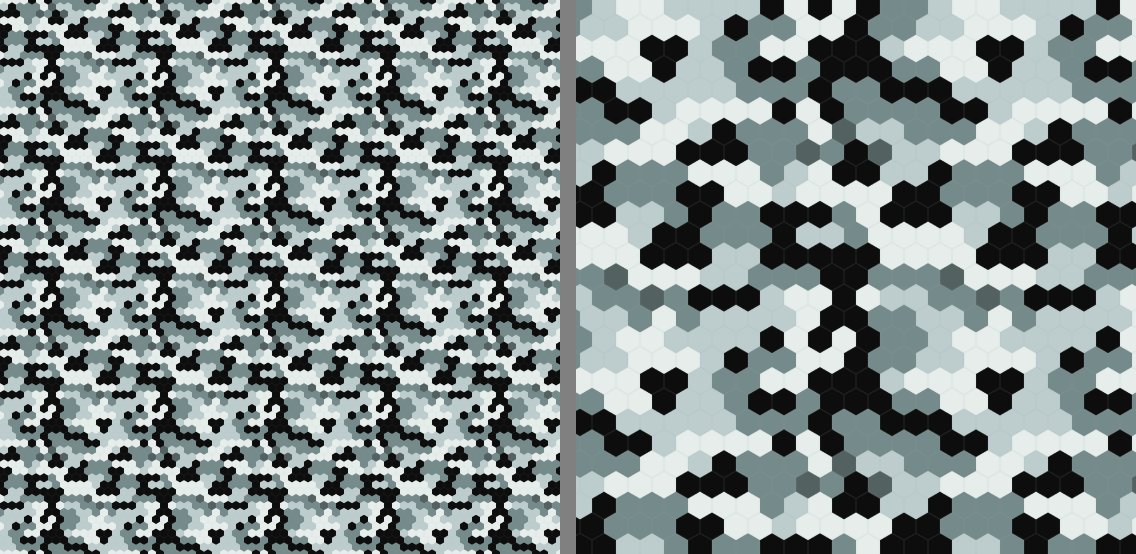
Left: the whole. Right: its middle third, enlarged.
A WebGL 2 fragment shader for this pattern:

```glsl
#version 300 es
precision highp float;

uniform vec2 u_resolution;
out vec4 fragColor;

const vec2 TILE = vec2(14.0, 16.0);   // hexagons per repeat
const vec2 PATCHES = vec2(5.0, 16.0); // colour patches per repeat
const float ROW = 0.8660254;          // row spacing in hexagon widths

vec2 hash2(vec2 p) {
    vec2 q = vec2(dot(p, vec2(127.1, 311.7)), dot(p, vec2(269.5, 183.3)));
    return fract(sin(q) * 43758.5453);
}

// Palette split by area share
vec3 camoColor(float share) {
    if (share < 0.27) return vec3(0.05);
    if (share < 0.50) return vec3(0.74, 0.80, 0.80);
    if (share < 0.735) return vec3(0.46, 0.54, 0.54);
    if (share < 0.97) return vec3(0.90, 0.93, 0.92);
    return vec3(0.33, 0.38, 0.38);
}

// Every patch gets its own rank: shares stay even, neighbours differ
float patchShare(vec2 id) {
    float shift = floor(5.0 * hash2(vec2(id.y, 5.0)).x);
    float rank = mod(32.0 * id.x + 16.0 * shift + 25.0 * id.y, 80.0);
    return (rank + 0.5) / 80.0;
}

// Nearest flat, jittered patch seed decides the colour of a hexagon
vec3 hexColor(vec2 cell) {
    vec2 ragged = (hash2(cell + 3.7) - 0.5) * vec2(0.5, 0.7);
    vec2 p = cell * PATCHES / TILE + ragged;
    vec2 base = floor(p);
    float nearest = 1e3;
    vec2 owner = vec2(0.0);
    for (int y = -2; y <= 2; y++) {
        for (int x = -1; x <= 1; x++) {
            vec2 seed = base + vec2(x, y);
            vec2 id = mod(seed, PATCHES);
            vec2 d = (seed + 0.1 + 0.8 * hash2(id + 19.0) - p) * vec2(1.0, 0.7);
            float dist = dot(d, d);
            if (dist < nearest) {
                nearest = dist;
                owner = id;
            }
        }
    }
    return camoColor(patchShare(owner));
}

vec3 pattern(vec2 uv) {
    // Five repeats each way, rows staggered by half a hexagon
    vec2 p = uv * 5.0 * TILE * vec2(1.0, ROW);
    vec2 pitch = vec2(1.0, 2.0 * ROW);
    vec2 even = floor(p / pitch + 0.5) * pitch;
    vec2 odd = (floor(p / pitch) + 0.5) * pitch;
    vec2 center = distance(p, even) < distance(p, odd) ? even : odd;
    vec2 cell = mod(vec2(center.x, floor(center.y / ROW + 0.5)), TILE);

    // Faint hairline seam between hexagons
    vec2 d = abs(p - center);
    float edge = 0.5 - max(d.x, dot(d, vec2(0.5, ROW)));
    float seam = 1.0 - smoothstep(0.0, 0.05, edge);
    return mix(hexColor(cell), vec3(0.60, 0.67, 0.67), 0.14 * seam);
}

void main() {
    // Smooth edges with a 3 x 3 grid of samples
    vec3 color = vec3(0.0);
    for (int y = -1; y <= 1; y++) {
        for (int x = -1; x <= 1; x++) {
            vec2 offset = vec2(x, y) / 3.0;
            color += pattern((gl_FragCoord.xy + offset) / u_resolution);
        }
    }
    fragColor = vec4(color / 9.0, 1.0);
}
```
